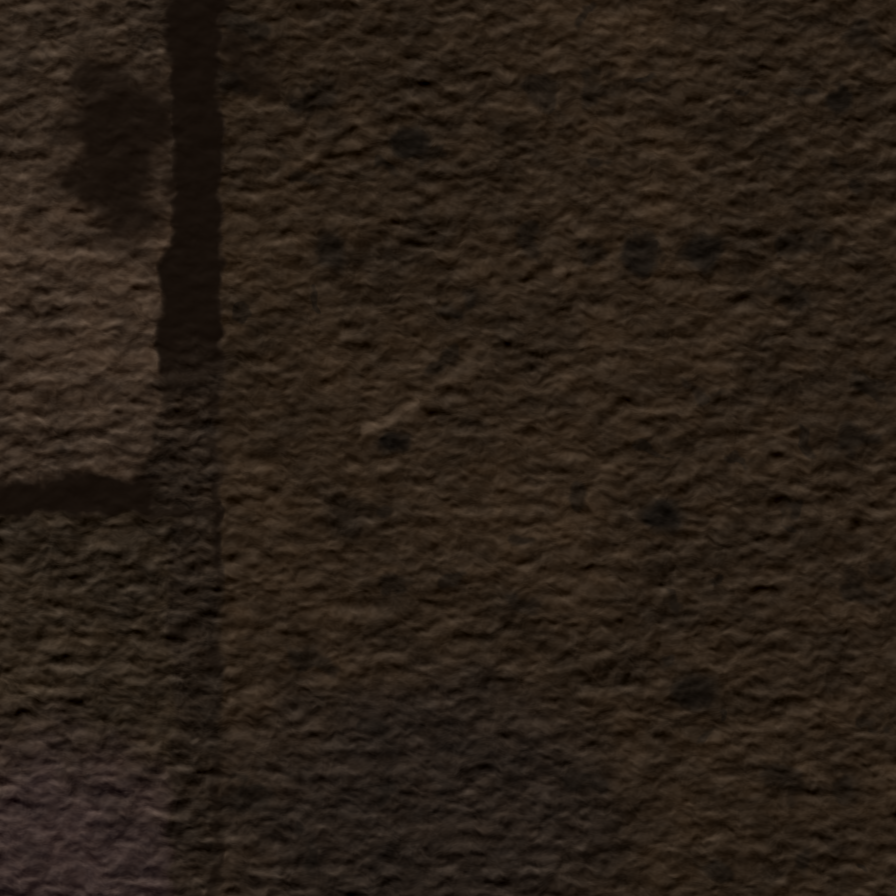
This texture is drawn by a WebGL 1 fragment shader. Its source:

```glsl
precision highp float;
uniform vec2 u_resolution;

const vec3 STONE = vec3(0.160, 0.120, 0.083);
const vec3 PALE_STONE = vec3(0.208, 0.161, 0.124);
const vec3 LOWER_STONE = vec3(0.160, 0.125, 0.090);
const vec3 MORTAR = vec3(0.128, 0.098, 0.073);
const vec3 GROOVE = vec3(0.086, 0.058, 0.038);
const vec3 PIT = vec3(0.070, 0.056, 0.043);
const vec3 MAUVE = vec3(0.195, 0.150, 0.140);
const vec3 SHADE = vec3(0.140, 0.110, 0.088);
const vec3 SCRATCH = vec3(0.310, 0.250, 0.195);
const vec2 GRAIN_SCALE = vec2(46.0, 80.0);
const float RELIEF = 0.31;
const float LIGHT_STEP = 0.005;
const float MOTTLE = 0.5;

float hash(vec2 p) {
  vec3 q = fract(p.xyx * vec3(0.1031, 0.1030, 0.0973));
  q += dot(q, q.yzx + 33.33);
  return fract((q.x + q.y) * q.z);
}

float noise(vec2 p) {
  vec2 i = floor(p), f = fract(p);
  f = f * f * (3.0 - 2.0 * f);
  return mix(mix(hash(i), hash(i + vec2(1, 0)), f.x),
             mix(hash(i + vec2(0, 1)), hash(i + vec2(1, 1)), f.x), f.y);
}

float fbm(vec2 p) {
  float sum = 0.0, amp = 0.5;
  for (int i = 0; i < 4; i++) {
    sum += amp * noise(p);
    p = mat2(0.96, 0.28, -0.28, 0.96) * p * 1.9 + 7.3;
    amp *= 0.5;
  }
  return sum;
}

// Soft-edged band between two bounds
float band(float lo, float hi, float soft, float x) {
  return smoothstep(lo - soft, lo + soft, x) * (1.0 - smoothstep(hi - soft, hi + soft, x));
}

// Soft ellipse: 1 at the core, 0 outside
float blob(vec2 p, vec2 center, vec2 radius) {
  return 1.0 - smoothstep(0.5, 1.2, length((p - center) / radius));
}

float stroke(vec2 p, vec2 a, vec2 b, float width) {
  vec2 d = b - a;
  float t = clamp(dot(p - a, d) / dot(d, d), 0.0, 1.0);
  return 1.0 - smoothstep(0.3 * width, width, length(p - a - d * t));
}

// Small pits scattered over a jittered grid
float scatteredPits(vec2 p) {
  vec2 cell = floor(p * 13.0), f = fract(p * 13.0);
  vec2 center = 0.3 + 0.4 * vec2(hash(cell + 3.1), hash(cell + 8.7));
  float size = 0.10 + 0.14 * hash(cell + 15.4);
  return step(0.6, hash(cell + 21.0)) * blob(f, center, vec2(size * 1.3, size));
}

// Larger pits on the right block
float largePits(vec2 p) {
  float d = blob(p, vec2(0.742, 0.424), vec2(0.028, 0.023));
  d = max(d, blob(p, vec2(0.437, 0.510), vec2(0.023, 0.016)));
  d = max(d, 0.9 * blob(p, vec2(0.714, 0.714), vec2(0.024, 0.022)));
  d = max(d, 0.9 * blob(p, vec2(0.788, 0.720), vec2(0.026, 0.027)));
  d = max(d, 0.9 * blob(p, vec2(0.452, 0.841), vec2(0.027, 0.019)));
  d = max(d, 0.8 * blob(p, vec2(0.940, 0.893), vec2(0.014, 0.020)));
  d = max(d, 0.8 * blob(p, vec2(0.775, 0.229), vec2(0.026, 0.022)));
  d = max(d, 0.7 * blob(p, vec2(0.367, 0.720), vec2(0.017, 0.025)));
  return max(d, 0.5 * blob(p, vec2(0.388, 0.425), vec2(0.032, 0.030)));
}

void main() {
  vec2 uv = gl_FragCoord.xy / u_resolution;
  vec2 warp = vec2(fbm(uv * 42.0), fbm(uv * 42.0 + 41.0)) - 0.47;
  vec2 p = uv + 0.026 * warp;
  vec2 ragged = uv + 0.085 * (vec2(fbm(uv * 24.0 + 5.0), fbm(uv * 24.0 + 63.0)) - 0.47);
  float broad = fbm(uv * 7.0 + 12.0) - 0.47;
  float mottle = fbm(uv * vec2(30.0, 42.0) + 31.0) - 0.47;

  // Blocks and their broad tints
  float rightBlock = smoothstep(0.240, 0.252, p.x);
  float upper = smoothstep(0.42, 0.45, p.y);
  vec3 leftColor = mix(LOWER_STONE, PALE_STONE, upper * (1.0 - 0.4 * smoothstep(0.7, 1.0, p.y)));
  leftColor = mix(leftColor, MAUVE, blob(ragged, vec2(0.07, 0.01), vec2(0.17, 0.18)));
  vec3 rightColor = mix(STONE, SHADE, blob(ragged, vec2(0.46, 0.08), vec2(0.26, 0.19)));
  rightColor *= 1.0 + 0.05 * blob(p, vec2(0.52, 0.52), vec2(0.45, 0.25));
  vec3 color = mix(leftColor, rightColor, rightBlock) * (1.0 + 0.4 * broad + MOTTLE * mottle);

  // Mortar joint with a rounded block corner
  float jointLeft = 0.190 - 0.012 * band(0.5, 0.72, 0.03, p.y);
  jointLeft -= 0.035 * smoothstep(0.55, 0.46, p.y) * smoothstep(0.42, 0.45, p.y);
  float joint = band(jointLeft, 0.246, 0.006, p.x);
  color = mix(color, MORTAR * (1.0 + 0.6 * mottle), joint * 0.85);

  // Deep upper joint, broken patches and the side groove
  float deep = joint * smoothstep(0.53, 0.63, ragged.y);
  float patches = blob(ragged, vec2(0.135, 0.825), vec2(0.070, 0.115));
  patches = max(patches, 0.8 * blob(ragged, vec2(0.110, 0.915), vec2(0.040, 0.030)));
  patches = max(patches, 0.75 * blob(ragged, vec2(0.280, 0.915), vec2(0.036, 0.040)));
  deep = max(deep, 0.9 * patches);
  float grooveTop = 0.460 + 0.010 * smoothstep(0.03, 0.12, p.x);
  deep = max(deep, band(0.424, grooveTop, 0.005, p.y) * (1.0 - smoothstep(0.168, 0.182, p.x)));
  deep = max(deep, 0.7 * stroke(p, vec2(0.16, 0.427), vec2(0.245, 0.424), 0.008));
  deep = max(deep, 0.65 * band(0.236, 0.247, 0.004, p.x) * smoothstep(-0.15, 0.1, mottle));
  color = mix(color, GROOVE, deep);

  // Pits and the pale scratch
  float pits = rightBlock * max(largePits(p), 0.55 * scatteredPits(ragged));
  color = mix(color, PIT, pits * 0.9);
  vec2 s = uv + 0.012 * warp;
  float scratch = stroke(s, vec2(0.406, 0.518), vec2(0.462, 0.551), 0.008);
  scratch = max(scratch, 0.4 * stroke(p, vec2(0.46, 0.55), vec2(0.535, 0.600), 0.018));
  scratch = max(scratch, 0.6 * blob(s, vec2(0.624, 0.697), vec2(0.009, 0.007)));
  color = mix(color, SCRATCH, scratch * (0.65 + 0.8 * mottle));

  // Rough grain lit from above
  vec2 grain = uv + 0.010 * warp;
  vec2 lit = grain + LIGHT_STEP * vec2(-0.35, 1.0);
  float slope = fbm(grain * GRAIN_SCALE) - fbm(lit * GRAIN_SCALE);
  float roughness = (1.0 - 0.85 * deep) * (1.0 - 0.4 * pits) * mix(1.2, 1.0, rightBlock);
  color += RELIEF * slope * roughness * vec3(1.0, 0.90, 0.80);
  color += 0.035 * (noise(uv * vec2(120.0, 150.0)) - 0.5) * roughness;
  gl_FragColor = vec4(clamp(color, 0.0, 1.0), 1.0);
}
```
